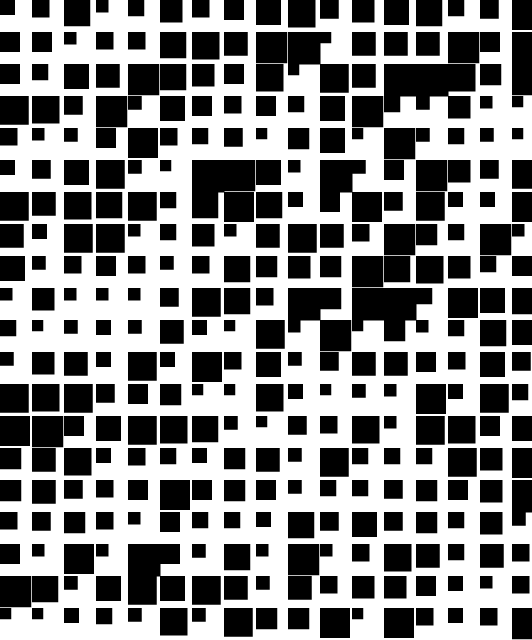
Write a WebGL 2 fragment shader that draws this pattern.

```glsl
#version 300 es
precision highp float;

#define ROWS 20.0
#define SIZE_STEPS 25.6
#define MIN_STEPS 9.0
#define STEP_RANGE 17.6
#define SEED 37u
#define INK vec3(0.0)
#define PAPER vec3(1.0)

uniform vec2 u_resolution;
out vec4 fragColor;

// Integer hash of a cell, from 0 to 1
float hashCell(vec2 cell) {
  uvec2 q = uvec2(cell) + SEED;
  uint h = q.x * 1597334677u ^ q.y * 3812015801u;
  h = (h ^ (h >> 16)) * 2146121005u;
  h = (h ^ (h >> 15)) * 2221713035u;
  h ^= h >> 16;
  return float(h >> 8) / 16777216.0;
}

// Side of a cell's square, in even steps
float squareSide(vec2 cell) {
  return floor(MIN_STEPS + STEP_RANGE * hashCell(cell)) / SIZE_STEPS;
}

// Share of a pixel's box that a square covers
float boxCoverage(vec2 center, float pixel, vec2 corner, float side) {
  vec2 low = max(center - 0.5 * pixel, corner);
  vec2 high = min(center + 0.5 * pixel, corner + side);
  vec2 overlap = clamp((high - low) / pixel, 0.0, 1.0);
  return overlap.x * overlap.y;
}

void main() {
  // Grid units, counted from the top left
  float pixel = ROWS / u_resolution.y;
  vec2 grid = vec2(gl_FragCoord.x, u_resolution.y - gl_FragCoord.y) * pixel;
  vec2 home = floor(grid);

  // Layer nearby squares, leaving hairlines where they touch
  float bare = 1.0;
  for (int j = -1; j <= 1; j++) {
    for (int i = -1; i <= 1; i++) {
      vec2 cell = home + vec2(i, j);
      if (min(cell.x, cell.y) < 0.0) continue;
      bare *= 1.0 - boxCoverage(grid, pixel, cell, squareSide(cell));
    }
  }

  fragColor = vec4(mix(INK, PAPER, bare), 1.0);
}
```
